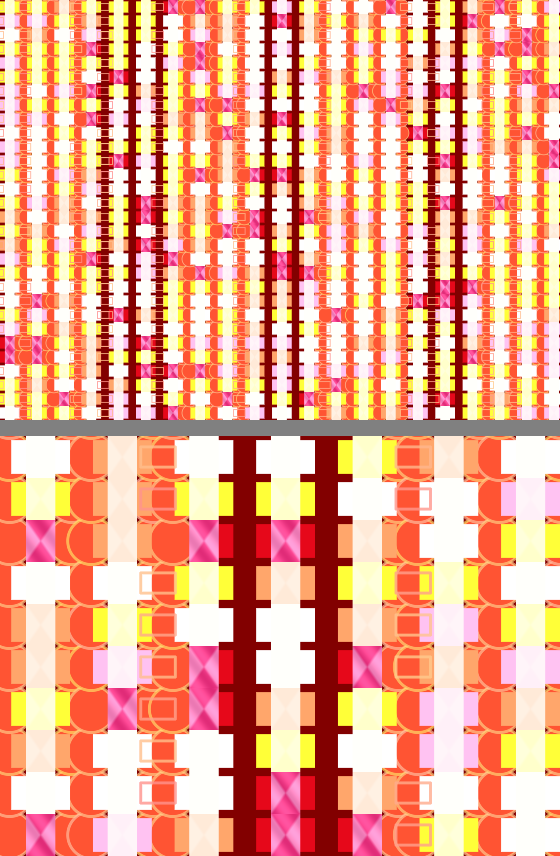
Top: the whole. Bottom: its middle third, enlarged.
This pattern is drawn by a WebGL 1 fragment shader. Its source:

```glsl
precision highp float;

uniform vec2 u_resolution;

#define ROWS 30.0
#define PITCH 1.944
#define FIRST_COLUMN 0.694
#define BLOCK vec2(0.70, 0.40)
#define CORE vec2(0.35, 0.50)
#define DISC_OFFSET 0.74
#define DISC_RADIUS 0.56
#define WAVE_LENGTH 10.8
#define WAVE_CREST 3.9
#define LINE_HALF 0.035
#define DARK vec3(0.51, 0.0, 0.0)
#define ORANGE vec3(1.0, 0.33, 0.20)

float hash(vec2 p) {
  return fract(sin(dot(p, vec2(127.1, 311.7))) * 4375.85);
}

float boxDistance(vec2 p, vec2 halfSize) {
  vec2 d = abs(p) - halfSize;
  return length(max(d, 0.0)) + min(max(d.x, d.y), 0.0);
}

float fill(float d, float aa) {
  return 1.0 - smoothstep(-0.5 * aa, 0.5 * aa, d);
}

float stroke(float d, float aa) {
  return fill(abs(d) - LINE_HALF, aa);
}

// Outer colour of a bead, chosen by its random value
vec3 beadColor(float pick) {
  if (pick < 0.29) return vec3(1.0);
  if (pick < 0.62) return vec3(1.0, 1.0, 0.22);
  if (pick < 0.76) return vec3(1.0, 0.76, 0.95);
  if (pick < 0.90) return vec3(1.0, 0.65, 0.42);
  return vec3(0.90, 0.03, 0.10);
}

// Scalloped discs on both sides of nearby beads, dense on the wave crests
vec3 drawDiscs(vec3 color, vec2 p, vec2 cell, float aa) {
  for (int i = -1; i <= 1; i++) {
    for (int j = -1; j <= 1; j++) {
      vec2 id = cell + vec2(float(i), float(j));
      for (int s = 0; s < 2; s++) {
        float side = float(s) * 2.0 - 1.0;
        float x = FIRST_COLUMN + id.x * PITCH + side * DISC_OFFSET;
        float wave = cos(6.28318 * (x - WAVE_CREST) / WAVE_LENGTH);
        float jitter = 0.25 * (hash(vec2(id.x, side)) - 0.5);
        float shown = step(-0.22, wave + jitter);
        float d = length(p - vec2(x, id.y + 0.5)) - DISC_RADIUS;
        vec3 rim = mix(vec3(1.0, 0.75, 0.65), vec3(1.0, 0.9, 0.4),
                       hash(id + side * 7.3));
        color = mix(color, ORANGE, fill(d, aa) * shown);
        color = mix(color, rim, stroke(d, aa) * shown * 0.65);
      }
    }
  }
  return color;
}

// Thin frames along one side of some columns
vec3 drawFrames(vec3 color, vec2 p, vec2 cell, float aa) {
  for (int i = -1; i <= 1; i++) {
    vec2 id = cell + vec2(float(i), 0.0);
    float side = hash(vec2(id.x, 5.1)) < 0.5 ? -1.0 : 1.0;
    float shown = step(0.45, hash(vec2(id.x, 9.7)))
                * step(0.25, hash(id + 31.0));
    vec2 center = vec2(FIRST_COLUMN + id.x * PITCH + side * 0.85, id.y + 0.5);
    float d = boxDistance(p - center, vec2(0.41, 0.24));
    vec3 tint = mix(vec3(1.0, 0.55, 0.55), vec3(1.0, 0.8, 0.55), hash(id + 3.0));
    color = mix(color, tint, stroke(d, aa) * shown * 0.8);
  }
  return color;
}

void main() {
  float aa = ROWS / u_resolution.y;
  vec2 p = gl_FragCoord.xy * aa;
  vec2 cell = vec2(floor((p.x - FIRST_COLUMN) / PITCH + 0.5), floor(p.y));
  vec2 q = p - vec2(FIRST_COLUMN + cell.x * PITCH, cell.y + 0.5);

  float pick = hash(cell + 17.0);
  float ember = step(0.90, pick);
  vec3 bead = beadColor(pick);
  float block = fill(boxDistance(q, BLOCK), aa);

  // Ember blocks lie under the discs, the other blocks above them
  vec3 color = mix(DARK, bead, block * ember);
  color = drawDiscs(color, p, cell, aa);
  color = mix(color, bead, block * (1.0 - ember));
  color = drawFrames(color, p, cell, aa);

  // Pale core, split by diagonals into facets
  float facet = smoothstep(-0.15, 0.15, abs(q.x) / CORE.x - abs(q.y) / CORE.y);
  vec3 pale = mix(bead, vec3(1.0, 1.0, 0.98), 0.76 + 0.08 * facet);
  vec3 pink = mix(vec3(0.96, 0.25, 0.55), vec3(1.0, 0.55, 0.78), facet);
  pink += 0.08 * sin(9.0 * q.x + 7.0 * q.y + 40.0 * pick);
  float core = fill(abs(q.x) - CORE.x, aa);
  color = mix(color, mix(pale, pink, ember), core);

  gl_FragColor = vec4(clamp(color, 0.0, 1.0), 1.0);
}
```
